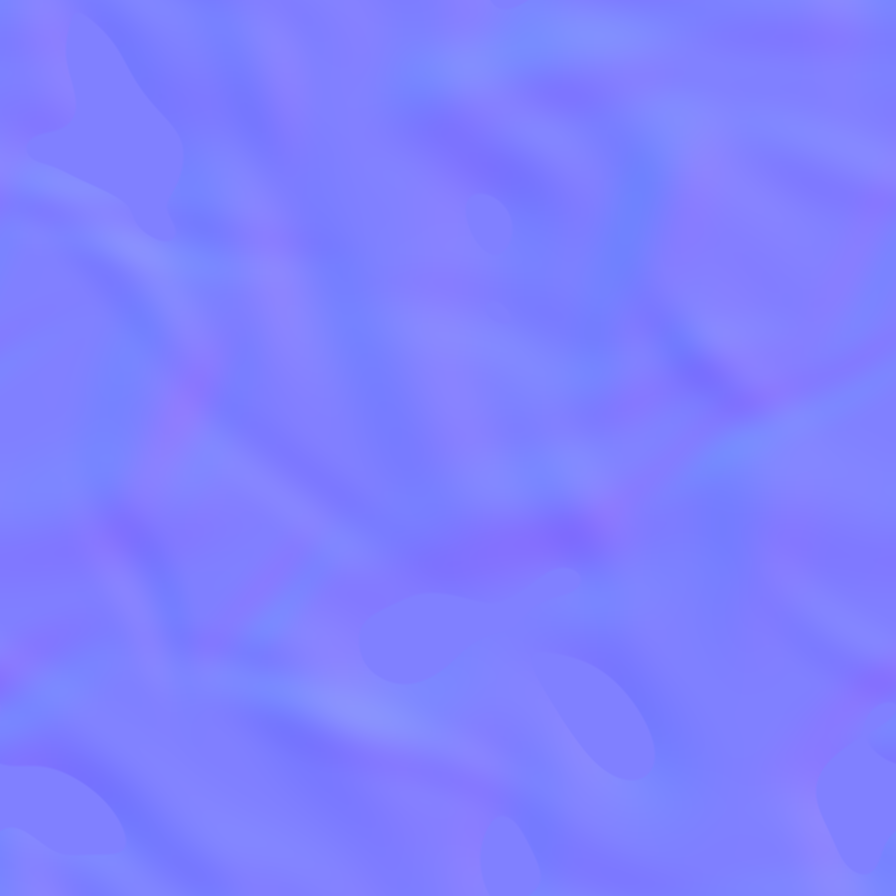
This texture map is drawn by a three.js fragment shader. Its source:

```glsl
varying vec2 vUv;

vec3 hash3(vec2 p) {
  vec3 q = vec3(dot(p, vec2(127.1, 311.7)), dot(p, vec2(269.5, 183.3)), dot(p, vec2(419.2, 371.9)));
  return fract(sin(q) * 43758.5453);
}

// Whole cell number from 0 to period - 1, safe against rounding
vec2 wrapCell(vec2 cell, float period) {
  return floor(mod(cell + 0.5, period));
}

float cornerSlope(vec2 cell, vec2 offset, float period) {
  float angle = 6.28319 * hash3(wrapCell(cell, period) + period * 3.7).x;
  return dot(vec2(cos(angle), sin(angle)), offset);
}

// Gradient noise that wraps after a whole number of cells
float gradientNoise(vec2 p, float period) {
  vec2 i = floor(p);
  vec2 f = p - i;
  vec2 u = f * f * f * (f * (f * 6.0 - 15.0) + 10.0);
  vec2 e = vec2(1.0, 0.0);
  float low = mix(cornerSlope(i, f, period), cornerSlope(i + e.xy, f - e.xy, period), u.x);
  float high = mix(cornerSlope(i + e.yx, f - e.yx, period), cornerSlope(i + e.xx, f - e.xx, period), u.x);
  return mix(low, high, u.y);
}

// One long soft ridge or groove with its own direction
float fold(vec2 p, vec2 key) {
  vec3 place = hash3(key + 11.3);
  vec3 shape = hash3(key + 47.9);
  float angle = 6.28319 * place.z;
  angle -= 0.15 * sin(2.0 * angle + 0.9);
  vec2 axis = vec2(cos(angle), sin(angle));
  vec2 d = p - place.xy;
  float width = mix(0.13, 0.29, shape.x);
  float along = dot(d, axis) / mix(0.45, 0.88, shape.y);
  float across = dot(d, vec2(-axis.y, axis.x)) / width;
  float falloff = max(0.0, 1.0 - (along * along + across * across) / 5.0);
  float lift = shape.z < 0.5 ? -0.5 - shape.z : shape.z;
  return 0.1 * width * lift * pow(falloff, 5.0);
}

// Two crossing folds per cell
float folds(vec2 p) {
  vec2 cell = floor(p);
  float height = 0.0;
  for (int y = -2; y <= 2; y++) {
    for (int x = -2; x <= 2; x++) {
      vec2 id = cell + vec2(float(x), float(y));
      vec2 key = wrapCell(id, 5.0);
      height += fold(p - id, key) + fold(p - id, key + vec2(17.0, 29.0));
    }
  }
  return height;
}

// Slightly bent folds over broad swells, cut off by a flat floor
float surface(vec2 uv) {
  vec2 bend = vec2(gradientNoise(uv * 4.0, 4.0), gradientNoise(uv * 4.0 + 0.5, 4.0));
  float swell = 0.012 * gradientNoise(uv * 3.0, 3.0);
  return max(folds(uv * 5.0 + 0.15 * bend) + swell, -0.018);
}

void main() {
  vec2 e = vec2(0.0015, 0.0);
  vec2 rise = vec2(surface(vUv + e.xy) - surface(vUv - e.xy),
                   surface(vUv + e.yx) - surface(vUv - e.yx));
  vec2 slope = rise / (2.0 * 5.0 * e.x);
  vec3 normal = normalize(vec3(-slope, 1.0));
  gl_FragColor = vec4(0.5 + 0.5 * normal, 1.0);
}
```
